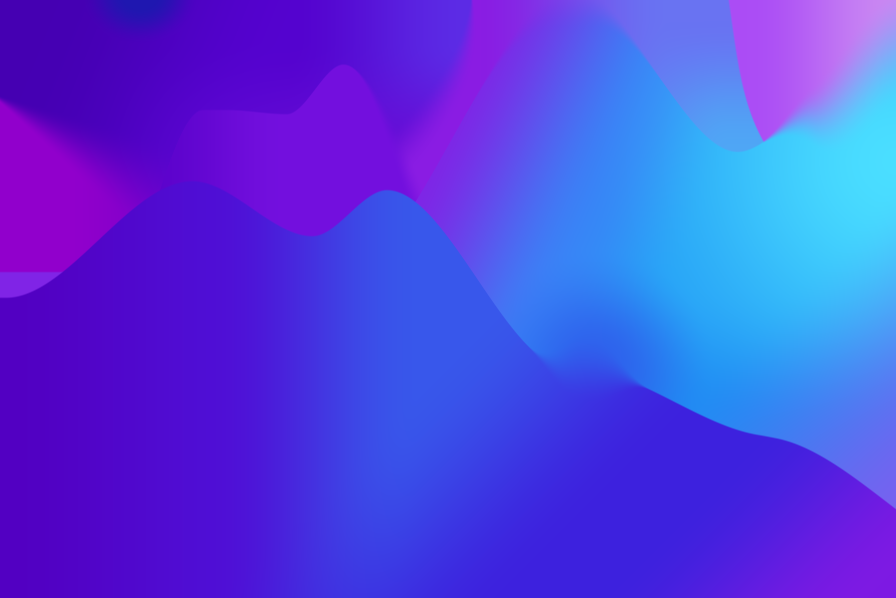
This background is drawn by a Shadertoy shader. Its source:

```glsl
// Layered violet, blue and cyan waves with soft gradients.

float ss(float a, float b, float x) { return smoothstep(a, b, x); }

// Ridge heights are sums of smooth rises and falls along x.
float frontRidge(float x) {
    return .502 + .195 * ss(.01, .322, x) - .092 * ss(.322, .523, x)
         + .077 * ss(.523, .648, x) - .297 * ss(.648, .95, x)
         - .115 * ss(.96, 1.3, x) - .22 * ss(1.27, 1.7, x);
}

float blueRidge(float x) {
    return .545 + .44 * ss(.57, .94, x) - .239 * ss(.98, 1.235, x)
         + .06 * ss(1.235, 1.36, x) + .12 * ss(1.36, 1.52, x);
}

float violetRidge(float x) {
    return .4 + .416 * ss(.15, .34, x) - .007 * ss(.38, .48, x)
         + .083 * ss(.48, .575, x) - .4 * ss(.575, .8, x);
}

// Coverage of a region with signed depth d and edge half-width w.
float cover(float d, float w) { return smoothstep(-w, w, d); }

vec3 backColor(vec2 p, float aa) {
    float drop = 1. - p.y;

    // Dark violet corner brightening to indigo
    vec3 c = mix(vec3(.27, 0., .70), vec3(.33, .01, .81), ss(.1, .5, p.x + .4 * drop));
    c = mix(c, vec3(.36, .17, .90), ss(.48, .79, p.x));
    c = mix(c, vec3(.40, .05, .84), ss(.93, .73, p.y) * ss(.15, .6, p.x));

    // Navy spot and magenta flank
    float spot = length((p - vec2(.235, 1.01)) / vec2(.1, .085));
    c = mix(c, vec3(.12, .09, .69), ss(1., .25, spot));
    float flank = cover(.834 - .61 * p.x - p.y, .006 + .35 * p.x);
    c = mix(c, vec3(.57, 0., .80), flank * ss(.5, .1, p.x));

    // Purple to periwinkle band
    vec3 band = mix(vec3(.54, .11, .89), vec3(.41, .45, .95), ss(.79, 1.12, p.x));
    band = mix(band, vec3(.31, .65, .96), ss(.97, .75, p.y) * ss(1., 1.22, p.x));
    c = mix(c, band, cover(p.x - .79 + 1.9 * drop * drop, aa + .2 * drop));

    // Pink panel
    vec3 pink = mix(vec3(.67, .30, .96), vec3(.79, .53, .95), ss(1.25, 1.5, p.x));
    float panelEdge = 1.22 + .14 * drop + 8. * pow(drop, 4.);
    return mix(c, pink, cover(p.x - panelEdge, aa));
}

vec3 blueColor(vec2 p) {
    float slant = p.x - .44 * p.y;
    vec3 c = mix(vec3(.50, .14, .90), vec3(.22, .52, .965), ss(.38, .72, slant));
    c = mix(c, vec3(.15, .63, .965), ss(.68, .9, slant));
    c = mix(c, vec3(.12, .53, .95), .8 * ss(.52, .3, p.y) * ss(.6, .8, slant));
    c = mix(c, vec3(.29, .87, 1.), ss(.52, 0., length(p - vec2(1.5, .73))));
    c = mix(c, vec3(.47, .38, .94), ss(.8, 1.4, p.x - p.y));
    return mix(c, vec3(.19, .34, .92), .8 * ss(.2, .02, length(p - vec2(1., .39))));
}

vec3 frontColor(vec2 p) {
    float diagonal = p.x - p.y;
    vec3 c = mix(vec3(.32, 0., .76), vec3(.31, .06, .84), ss(0., .42, p.x));
    c = mix(c, vec3(.22, .34, .92), ss(.36, .7, p.x));
    c = mix(c, vec3(.24, .13, .87), ss(.7, 1.2, diagonal + .35));
    return mix(c, vec3(.49, .10, .89), ss(1., 1.45, diagonal));
}

void mainImage(out vec4 fragColor, in vec2 fragCoord) {
    // Height is 1; x spans 1.5 at any canvas shape
    vec2 p = fragCoord / iResolution.xy * vec2(1.5, 1.);
    float aa = 1.2 / iResolution.y;
    vec3 c = backColor(p, aa);

    // Violet wave, fading out on its right slope
    vec3 violet = mix(vec3(.36, .01, .80), vec3(.45, .06, .87), ss(.25, .48, p.x));
    float violetSoft = aa + .05 * ss(.59, .7, p.x);
    c = mix(c, violet, cover(violetRidge(p.x) - p.y, violetSoft));

    // Blue hill, hazy at its crest and far right
    float crest = ss(.16, 0., abs(p.x - .95));
    float blueSoft = aa + .035 * crest + .1 * ss(1.27, 1.45, p.x);
    c = mix(c, blueColor(p), cover(blueRidge(p.x) - p.y, blueSoft));

    // Front wave, melting into the hill at its dip
    float frontSoft = aa + .055 * ss(.1, .01, abs(p.x - .985));
    c = mix(c, frontColor(p), cover(frontRidge(p.x) - p.y, frontSoft));

    fragColor = vec4(c, 1.);
}
```
